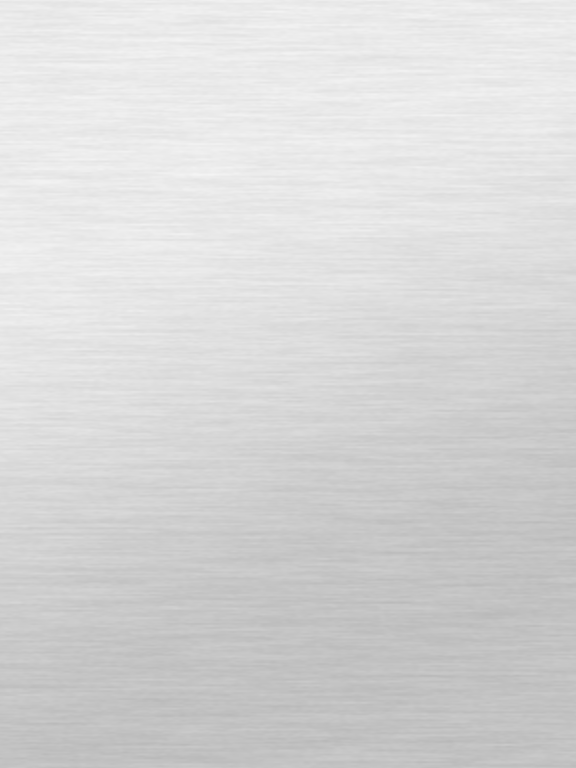
Reproduce this texture procedurally as a WebGL 1 fragment shader.

```glsl
precision highp float;
// Brushed pale metal: a soft, tilted light-to-dark sheen crossed by fine
// horizontal streaks. The streaks are layers of stretched noise in which
// every row slides sideways by its own random amount.

uniform vec2 u_resolution;

const vec3 DARK_METAL = vec3(0.760);
const vec3 LIGHT_METAL = vec3(0.921);
const float SHEEN_TILT = 0.28;        // how far the sheen drops to the right
const float SHEEN_LOW = 0.11;
const float SHEEN_HIGH = 0.84;

// Streak layers: cells per canvas height along x and y, then strength
const vec3 BROAD_BANDS = vec3(3.0, 75.0, 0.006);
const vec3 LONG_STREAKS = vec3(6.0, 150.0, 0.014);
const vec3 THIN_STREAKS = vec3(11.0, 260.0, 0.029);
const vec3 HAIRLINES = vec3(24.0, 400.0, 0.031);
const vec3 GRAIN = vec3(130.0, 390.0, 0.021);

float hash(vec2 p) {
  return fract(sin(dot(p, vec2(127.1, 311.7))) * 43758.5453);
}

// Smooth noise along one row, shifted at random
float rowNoise(float x, float row, float seed) {
  x += 37.0 * hash(vec2(row, seed));
  float cell = floor(x);
  float blend = smoothstep(0.0, 1.0, x - cell);
  float y = row + seed * 17.3;
  return mix(hash(vec2(cell, y)), hash(vec2(cell + 1.0, y)), blend);
}

// One layer of streaks, centred on zero
float streaks(vec2 p, vec3 layer, float seed) {
  vec2 q = p * layer.xy;
  float row = floor(q.y);
  float blend = smoothstep(0.0, 1.0, q.y - row);
  float value = mix(rowNoise(q.x, row, seed),
                    rowNoise(q.x, row + 1.0, seed), blend);
  return (value - 0.5) * layer.z;
}

void main() {
  vec2 uv = gl_FragCoord.xy / u_resolution;
  vec2 p = gl_FragCoord.xy / u_resolution.y;

  // Tilted sheen
  float height = uv.y - SHEEN_TILT * (uv.x - 0.5);
  vec3 color = mix(DARK_METAL, LIGHT_METAL,
                   smoothstep(SHEEN_LOW, SHEEN_HIGH, height));

  // Brushing
  float brushing = streaks(p, BROAD_BANDS, 1.0)
                 + streaks(p, LONG_STREAKS, 2.0)
                 + streaks(p, THIN_STREAKS, 3.0)
                 + streaks(p, HAIRLINES, 4.0)
                 + streaks(p, GRAIN, 5.0);

  gl_FragColor = vec4(clamp(color + brushing, 0.0, 1.0), 1.0);
}
```
